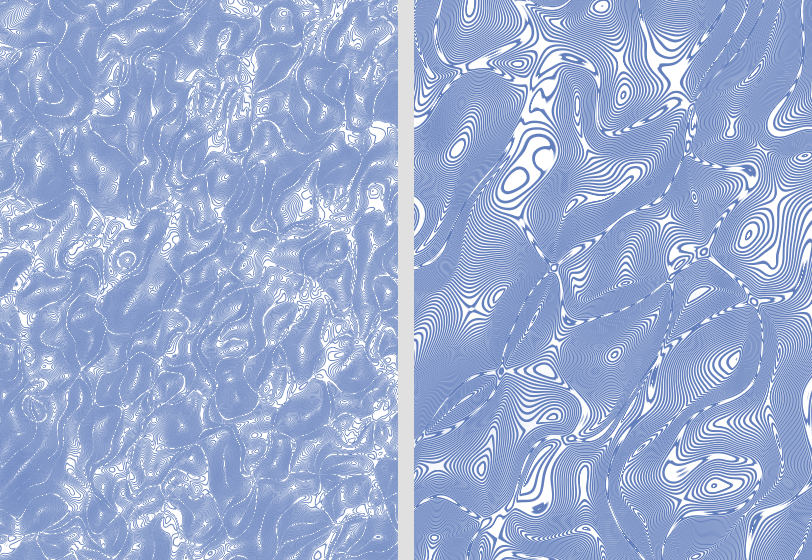
Left: the whole. Right: its middle third, enlarged.
A Shadertoy shader for this texture:

```glsl
// Dense blue contour lines on white paper, like a map of rippling water.
// Two folded noise fields meet in a smooth minimum: the slopes pack lines into
// solid blue, while creases, crossings and flat spots open into white webs.

#define CELLS 7.2          // noise cells across the width
#define STEEPNESS 138.0    // contour lines per unit of folded noise
#define CREASE 0.021       // rounding of the valley creases
#define RIDGE 0.036        // rounding of the ridges between the folds
#define BEADS 8.0          // extra height that breaks creases into dashes
#define LINE_WIDTH 0.0028  // width of one line, in canvas widths
#define MAX_INK 0.80       // ink share on the steepest slopes
#define MOTTLE 0.10        // streaky change of ink on the slopes
#define INK vec3(0.39, 0.50, 0.74)
#define PAPER vec3(1.0)
#define TINTED_PAPER vec3(0.86, 0.89, 0.95)

// Random vector in -1..1 for a lattice point
vec2 hash2(vec2 p) {
    vec3 q = fract(p.xyx * vec3(0.1031, 0.1030, 0.0973));
    q += dot(q, q.yzx + 33.33);
    return fract((q.xx + q.yz) * q.zy) * 2.0 - 1.0;
}

// Gradient noise with a smooth second derivative
float noise(vec2 p) {
    vec2 cell = floor(p), f = fract(p);
    vec2 u = f * f * f * (f * (f * 6.0 - 15.0) + 10.0);
    vec2 e = vec2(1.0, 0.0);
    float a = dot(hash2(cell), f);
    float b = dot(hash2(cell + e.xy), f - e.xy);
    float c = dot(hash2(cell + e.yx), f - e.yx);
    float d = dot(hash2(cell + e.xx), f - e.xx);
    return mix(mix(a, b, u.x), mix(c, d, u.x), u.y);
}

// Noise folded at zero into a rounded valley
float foldedNoise(vec2 p) {
    float n = noise(p) + 0.4 * noise(p * 2.1 + 17.3);
    return sqrt(n * n + CREASE * CREASE);
}

float smoothMin(float a, float b, float k) {
    float h = max(k - abs(a - b), 0.0) / k;
    return min(a, b) - h * h * k * 0.25;
}

// Lattice position; the domain leans right and stretches upward
vec2 lean(vec2 p) {
    return CELLS * vec2(p.x - 0.22 * p.y, 0.82 * p.y);
}

// Height in contour steps
float height(vec2 p) {
    vec2 q = lean(p);
    float folds = smoothMin(foldedNoise(q + 31.7), foldedNoise(q + vec2(83.1, 57.4)), RIDGE);
    return STEEPNESS * folds + BEADS * noise(q * 2.2 + 120.6);
}

// Running integral of a line pattern with period one
float inkIntegral(float x, float ink) {
    return floor(x) * ink + min(fract(x), ink);
}

void mainImage(out vec4 fragColor, in vec2 fragCoord) {
    vec2 p = fragCoord / iResolution.x;
    float pixel = 1.0 / iResolution.x;

    // Height and slope, in lines per canvas width
    vec2 e = vec2(0.0004, 0.0);
    float h = height(p);
    float slope = length(vec2(height(p + e.xy), height(p + e.yx)) - h) / e.x;

    // Streaks that follow the slopes
    vec2 q = lean(p);
    float streaks = noise(q * vec2(2.6, 1.7) + 2.0 * noise(q * 1.3 + 5.0) + 61.2);
    float maxInk = MAX_INK + MOTTLE * streaks;

    // Lines of even width, box filtered over one pixel
    float ink = maxInk * (1.0 - exp(-slope * LINE_WIDTH / maxInk));
    float span = max(slope * pixel, 0.02);
    float start = h - 0.5 * span;
    float coverage = (inkIntegral(start + span, ink) - inkIntegral(start, ink)) / span;

    // A few patches of tinted paper
    float tint = smoothstep(0.25, 0.45, noise(p * 3.3 + 9.4));
    vec3 paper = mix(PAPER, TINTED_PAPER, tint);
    fragColor = vec4(mix(paper, INK, clamp(coverage, 0.0, 1.0)), 1.0);
}
```
